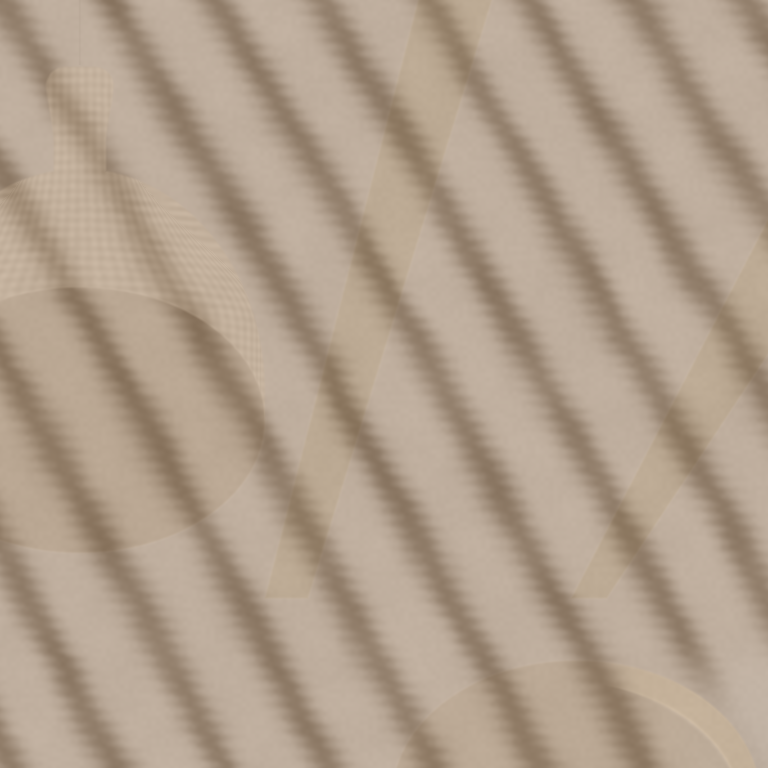
Give the GLSL for this texture, as a WebGL 2 fragment shader.

```glsl
#version 300 es
precision highp float;
// Soft brown diagonal stripes on beige cloth, drawn as a repeated bell profile
// whose position, width and depth drift with value noise. Faint glazes lie on
// top: two tapering bands, a woven dome with an oval base, and a rimmed oval.
uniform vec2 u_resolution;
out vec4 fragColor;

float hash(vec2 p) {
  vec3 q = fract(vec3(p.xyx) * 0.1031);
  q += dot(q, q.yzx + 33.33);
  return fract((q.x + q.y) * q.z);
}

float noise(vec2 p) {
  vec2 i = floor(p), f = fract(p);
  f = f * f * (3.0 - 2.0 * f);
  return mix(mix(hash(i), hash(i + vec2(1, 0)), f.x),
             mix(hash(i + vec2(0, 1)), hash(i + vec2(1, 1)), f.x), f.y);
}

// Approximate signed distance to an ellipse
float ellipse(vec2 p, vec2 radii) {
  float k = length(p / radii);
  return k * (k - 1.0) / max(length(p / (radii * radii)), 0.001);
}

float fill(float d) {
  float soft = 0.0012 + 0.7 / u_resolution.y;
  return 1.0 - smoothstep(-soft, soft, d);
}

float outline(float d, float width) {
  return exp(-d * d / (width * width));
}

// Signed distance to a slanted band; ends are (centre x, half width)
float band(vec2 p, vec2 low, vec2 high, float top) {
  float t = (p.y - 0.221) / (top - 0.221);
  vec2 span = mix(low, high, t);
  return max((abs(p.x - span.x) - span.y) * 0.9, 0.221 - p.y);
}

// Stripe darkness, 0 between stripes and about 1 on their centres
float stripes(vec2 p) {
  float down = 1.0 - p.y;
  float x = p.x - 0.006 - 0.562 * down - 0.012 * sin(3.14159 * down);
  x += 0.010 * (noise(p * 9.0 + 4.0) - 0.5);
  x += 0.005 * (noise(p * 38.0) - 0.5);
  // Small stair steps along the edges
  x += 0.0025 * sin(down * 370.0 + 2.0 * noise(p * 12.0));
  float d = fract(x / 0.1375 + 0.5) - 0.5;
  float width = 0.125 + 0.035 * (noise(p * 11.0 + 20.0) - 0.5);
  width *= d < 0.0 ? 1.1 : 0.95;
  float depth = 0.82 + 0.28 * noise(p * 14.0 + 50.0);
  return depth * exp(-0.5 * d * d / (width * width));
}

void main() {
  vec2 p = gl_FragCoord.xy / u_resolution;

  // Cloth and stripes; the lower right corner is paler
  vec3 cloth = vec3(0.753, 0.688, 0.624);
  vec3 shade = vec3(0.555, 0.478, 0.400);
  float corner = smoothstep(0.17, 0.03, length(p - vec2(1.0, 0.04)));
  vec3 color = mix(cloth, shade, stripes(p) * (1.0 - 0.75 * corner));
  color = mix(color, vec3(0.765, 0.715, 0.665), 0.5 * corner);

  // Two tapering warm bands with thin pale edges
  float bandA = band(p, vec2(0.373, 0.028), vec2(0.5925, 0.048), 1.0);
  float bandB = band(p, vec2(0.767, 0.023), vec2(1.058, 0.058), 0.714);
  float bands = min(bandA, bandB);
  color *= mix(vec3(1), vec3(0.982, 0.972, 0.932), fill(bands));
  color += 0.012 * outline(bands, 0.002);

  // Dome with a short neck, above an oval base
  vec2 q = p - vec2(0.104, 0.453);
  float base = ellipse(q, vec2(0.241, 0.173));
  float dome = max(ellipse(q - vec2(0, 0.037), vec2(0.241, 0.29)), -q.y);
  float neckWidth = 0.034 + 0.010 * smoothstep(0.36, 0.44, q.y);
  vec2 neckBox = abs(q - vec2(0, 0.375)) - vec2(neckWidth, 0.085) + 0.025;
  float neck = length(max(neckBox, 0.0)) - 0.025;
  float body = max(min(dome, neck), -base);

  // Weave follows the curve of the dome
  float halfWidth = mix(0.24, 0.06, smoothstep(0.12, 0.36, q.y));
  float across = asin(clamp(q.x / halfWidth, -1.0, 1.0));
  float rows = q.y + 0.10 * q.x * q.x / (halfWidth + 0.05);
  float weave = sin(across * mix(72.0, 34.0, smoothstep(0.2, 0.36, q.y)))
              * 0.5 + sin(rows * 500.0) * 0.5;
  vec3 thread = vec3(0.785, 0.700, 0.595) + 0.055 * weave;
  color = mix(color, thread, 0.36 * fill(body));
  color *= mix(vec3(1), vec3(0.972, 0.957, 0.928), fill(base));
  color += 0.014 * outline(base, 0.002);
  float cord = fill(abs(q.x) - 0.0004) * step(0.462, q.y);
  color -= 0.035 * cord;

  // Oval at the bottom, with a bright crescent on its right rim
  vec2 r = p - vec2(0.75, -0.04);
  float bowl = ellipse(r, vec2(0.24, 0.18));
  float inner = ellipse(r + vec2(0.022, 0.019), vec2(0.237, 0.172));
  color *= mix(vec3(1), vec3(0.978, 0.966, 0.940), fill(bowl));
  float crescent = fill(bowl) * fill(-inner) * smoothstep(0.03, 0.09, r.x);
  color = mix(color, vec3(0.785, 0.708, 0.610), 0.75 * crescent);
  color += 0.035 * outline(inner, 0.003) * smoothstep(0.05, 0.14, r.x);
  color += 0.012 * outline(bowl, 0.002);

  // Cloth mottling and fine grain
  color += 0.018 * (noise(p * 24.0 + 70.0) - 0.5);
  color += 0.014 * (noise(p * 170.0) - 0.5);
  fragColor = vec4(color, 1.0);
}
```
